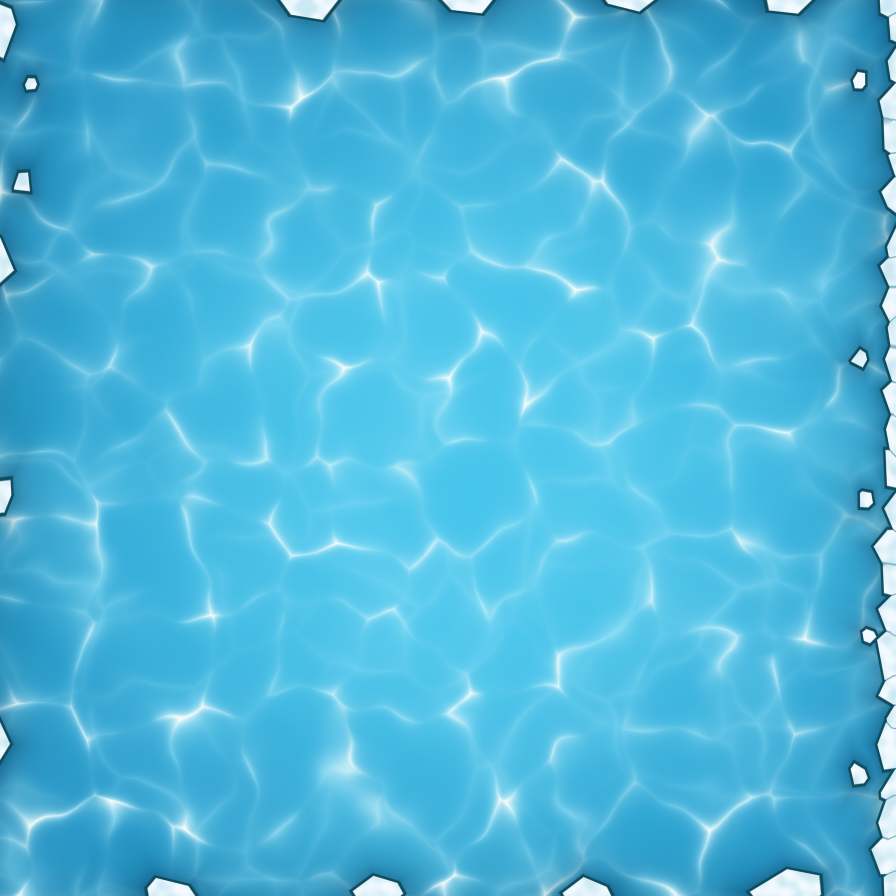
Write a three.js fragment shader that draws this texture.

```glsl
varying vec2 vUv;

vec2 hash2(vec2 p) {
  return fract(sin(vec2(dot(p, vec2(127.1, 311.7)), dot(p, vec2(269.5, 183.3)))) * 43758.5);
}

float gradientNoise(vec2 p) {
  vec2 i = floor(p), f = fract(p);
  vec2 u = f * f * f * (f * (f * 6.0 - 15.0) + 10.0);
  float a = dot(hash2(i) * 2.0 - 1.0, f);
  float b = dot(hash2(i + vec2(1, 0)) * 2.0 - 1.0, f - vec2(1, 0));
  float c = dot(hash2(i + vec2(0, 1)) * 2.0 - 1.0, f - vec2(0, 1));
  float d = dot(hash2(i + vec2(1, 1)) * 2.0 - 1.0, f - vec2(1, 1));
  return mix(mix(a, b, u.x), mix(c, d, u.x), u.y);
}

vec2 warp(vec2 p, float scale) {
  return vec2(gradientNoise(p * scale), gradientNoise(p * scale + 37.0));
}

// x: gap to the nearest cell wall, y: gap to the nearest cell corner
vec2 cellGaps(vec2 p) {
  vec2 cell = floor(p), f = fract(p);
  vec3 nearest = vec3(9.0);
  for (int y = -1; y <= 1; y++) {
    for (int x = -1; x <= 1; x++) {
      vec2 o = vec2(float(x), float(y));
      float d = length(o + 0.1 + 0.8 * hash2(cell + o) - f);
      if (d < nearest.x) nearest = vec3(d, nearest.xy);
      else if (d < nearest.y) nearest = vec3(nearest.x, d, nearest.y);
      else nearest.z = min(nearest.z, d);
    }
  }
  return nearest.yz - nearest.x;
}

// Irregular convex chip of ice
float floe(vec2 p, float radius, float seed) {
  float d = -1.0;
  for (int k = 0; k < 6; k++) {
    vec2 h = hash2(vec2(seed, float(k)));
    float a = (float(k) + 0.6 * h.x) * 1.0472;
    d = max(d, dot(p, vec2(cos(a), sin(a))) - radius * (0.65 + 0.55 * h.y));
  }
  return d;
}

// Keeps the two smallest distances
vec2 join(vec2 ice, float d) {
  return vec2(min(ice.x, d), min(ice.y, max(ice.x, d)));
}

vec2 iceField(vec2 uv) {
  vec2 ice = vec2(1.0);
  // Packed right bank
  for (int i = 0; i < 27; i++) {
    float n = float(i);
    vec2 h = hash2(vec2(n, 5.0));
    vec2 center = vec2(1.001 + 0.01 * h.x + 0.005 * uv.y, (n + 0.4 * h.y) / 26.0);
    ice = join(ice, floe((uv - center) * vec2(1.0, 0.75), 0.024, n));
  }
  // Pieces cut by the other borders, then loose chips
  for (int i = 0; i < 6; i++) {
    float n = float(i);
    float size = 0.75 + 0.5 * hash2(vec2(n, 8.0)).x;
    if (i < 4) {
      ice = join(ice, floe((uv - vec2(0.345 + 0.18 * n, 1.007)) * vec2(0.65, 1.0), 0.021 * size, n + 40.0));
      ice = join(ice, floe((uv - vec2(0.19 + 0.23 * n, 0.001)) * vec2(0.75, 1.0), 0.021 * size, n + 50.0));
      ice = join(ice, floe((uv - vec2(-0.007, 0.179 + 0.265 * n)) * vec2(1.0, 0.65), 0.018 * size, n + 60.0));
    }
    if (i != 4) {
      vec2 center = vec2(0.966 - 0.008 * cos(n * 2.4), 0.135 + 0.155 * n);
      ice = join(ice, floe((uv - center) * vec2(1.0, 0.8), 0.009 * size, n + 70.0));
    }
    if (i < 2) {
      vec2 center = vec2(0.026 + 0.008 * n, 0.797 + 0.11 * n);
      ice = join(ice, floe((uv - center) * vec2(1.0, 0.75), 0.011 - 0.004 * n, n + 80.0));
    }
  }
  return ice;
}

void main() {
  vec2 uv = vUv;

  // Water depth, bright in the middle
  float mottling = gradientNoise(uv * 5.0) + 0.5 * gradientNoise(uv * 11.0 + 9.0);
  float depth = smoothstep(0.12, 0.74, length(uv - vec2(0.53, 0.47)) - 0.05 * mottling);
  vec3 color = mix(vec3(0.28, 0.77, 0.92), vec3(0.10, 0.55, 0.75), depth);
  vec2 margin = min(uv, 1.0 - uv);
  color *= 1.0 - 0.1 * exp(-32.0 * min(margin.x, margin.y));

  // Soft far web of light with hazy patches
  vec2 bent = uv + 0.06 * warp(uv, 7.0) + 0.018 * warp(uv, 22.0);
  vec2 far = cellGaps(bent * 8.5 + 23.0);
  float patches = smoothstep(-0.35, 0.4, gradientNoise(uv * 8.0 + 15.0));
  color = mix(color, vec3(0.58, 0.88, 0.97), patches * (0.1 + 0.4 * exp(-7.0 * far.x)));

  // Broken near web, wide glow and bright knots
  vec2 near = cellGaps(bent * 10.0 + 4.0);
  float strength = smoothstep(-0.2, 0.35, gradientNoise(uv * 17.0 + 60.0));
  float knot = exp(-4.5 * near.y);
  float strand = 0.3 * exp(-4.5 * near.x) + 0.33 * strength * exp(-16.0 * near.x);
  color = mix(color, vec3(0.62, 0.90, 0.98), strand * (0.4 + 0.6 * strength) + 0.22 * knot);
  float sparkle = knot * strength * (0.5 * exp(-6.0 * near.x) + 0.8 * exp(-18.0 * near.x));
  color = mix(color, vec3(0.94, 0.98, 0.98), clamp(sparkle, 0.0, 1.0));

  // Ice with shadow, dark rim and inner cracks
  vec2 ice = iceField(uv);
  color *= 1.0 - vec3(0.42, 0.27, 0.22) * exp(-75.0 * max(ice.x, 0.0));
  color = mix(color, vec3(0.06, 0.30, 0.37), 1.0 - smoothstep(0.0005, 0.002, ice.x));
  vec3 frost = mix(vec3(0.80, 0.91, 0.95), vec3(0.95, 0.98, 1.0), smoothstep(-0.4, 0.3, gradientNoise(uv * 60.0)));
  frost = mix(vec3(0.50, 0.70, 0.76), frost, smoothstep(0.0, 0.002, ice.y - ice.x));
  color = mix(color, frost, 1.0 - smoothstep(-0.0022, -0.0007, ice.x));

  gl_FragColor = vec4(color, 1.0);
}
```
